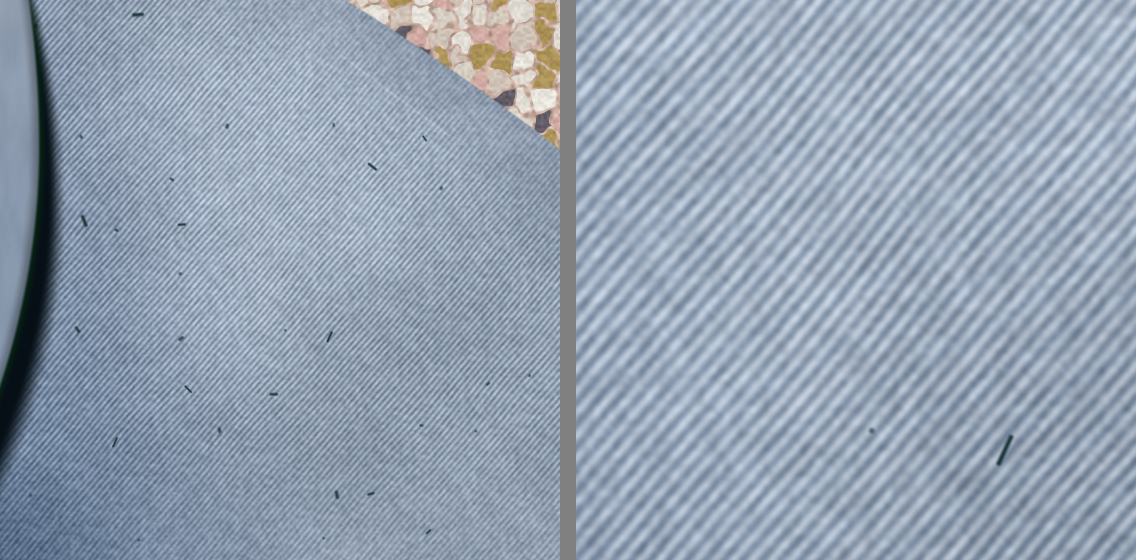
Left, the full canvas; right, a detail of the centre.
Reproduce this texture procedurally as a Shadertoy shader.

```glsl
// Worn blue-grey twill with fine diagonal ribs, a dark curved fold on the left
// and a pebbled stone floor in the upper right corner. Ribs are a sine wave
// bent by noise; stones are Voronoi cells; specks are hashed per grid cell.

#define RIBS_ACROSS 88.0
#define RIBS_DOWN 76.0
#define RIB_CONTRAST 0.095
#define RIB_WOBBLE 0.7
#define GRAIN 0.075
#define STAIN 0.13
#define SPECK_GRID 11.0
#define SPECK_CHANCE 0.30
#define STONE_GRID 27.0

const vec3 CLOTH = vec3(0.555, 0.610, 0.680);
const vec3 CLOTH_BLUE = vec3(0.470, 0.550, 0.655);
const vec3 FOLD_BLACK = vec3(0.025, 0.060, 0.085);
const vec3 FOLD_GREEN = vec3(0.020, 0.130, 0.070);
const vec3 SPECK = vec3(0.09, 0.20, 0.21);
const vec3 MORTAR = vec3(0.78, 0.67, 0.62);

float hash(vec2 p) {
    return fract(sin(dot(p, vec2(127.1, 311.7))) * 43758.5453);
}

vec2 hash2(vec2 p) {
    return vec2(hash(p), hash(p + 19.7));
}

float noise(vec2 p) {
    vec2 i = floor(p), f = fract(p);
    f = f * f * (3.0 - 2.0 * f);
    return mix(mix(hash(i), hash(i + vec2(1, 0)), f.x),
               mix(hash(i + vec2(0, 1)), hash(i + vec2(1, 1)), f.x), f.y);
}

float fbm(vec2 p) {
    float sum = 0.0, gain = 0.5;
    for (int i = 0; i < 4; i++) {
        sum += gain * noise(p);
        p = p * 2.03 + 7.1;
        gain *= 0.5;
    }
    return sum;
}

// Horizontal position of a bulging edge, bent differently above and below its peak
float bulge(float y, float peakX, float peakY, float above, float below) {
    float d = y - peakY;
    return peakX - d * d * (d > 0.0 ? above : below);
}

float segment(vec2 p, vec2 a, vec2 b) {
    vec2 ab = b - a;
    return length(p - a - ab * clamp(dot(p - a, ab) / dot(ab, ab), 0.0, 1.0));
}

vec3 stoneFloor(vec2 uv, float px) {
    vec2 p = uv * STONE_GRID + 0.5 * vec2(noise(uv * 60.0), noise(uv * 60.0 + 9.0));
    vec2 cell = floor(p), id = cell;
    float nearest = 9.0, second = 9.0;
    for (int y = -1; y <= 1; y++)
    for (int x = -1; x <= 1; x++) {
        vec2 c = cell + vec2(x, y);
        float d = length(p - c - 0.15 - 0.7 * hash2(c));
        if (d < nearest) { second = nearest; nearest = d; id = c; }
        else second = min(second, d);
    }
    float kind = hash(id + 3.3);
    vec3 stone = mix(vec3(0.80, 0.75, 0.70), vec3(0.91, 0.90, 0.87), hash(id + 5.1));
    if (kind > 0.66) stone = vec3(0.82, 0.67, 0.64);
    if (kind > 0.82) stone = vec3(0.67, 0.57, 0.34);
    if (kind > 0.96) stone = vec3(0.38, 0.36, 0.40);
    float inside = smoothstep(0.06, 0.16 + px * STONE_GRID, second - nearest);
    vec3 mortar = MORTAR + 0.25 * (noise(uv * 130.0) - 0.5);
    return mix(mortar, stone, inside) + 0.12 * (noise(uv * 190.0) - 0.5);
}

// Lint: short dark strokes, one at most in each grid cell
float specks(vec2 uv, float px) {
    vec2 p = uv * SPECK_GRID, id = floor(p);
    vec2 centre = 0.25 + 0.5 * hash2(id + 2.0);
    float angle = 6.2832 * hash(id + 8.0), size = hash(id + 4.0);
    vec2 reach = vec2(cos(angle), sin(angle)) * 0.11 * size * size;
    float d = segment(fract(p), centre - reach, centre + reach);
    float radius = 0.014 + 0.030 * hash(id + 6.0);
    float ink = 1.0 - smoothstep(0.0, radius + px * SPECK_GRID, d);
    return ink * step(hash(id + 1.0), SPECK_CHANCE) * (0.6 + 0.4 * size);
}

vec3 cloth(vec2 uv, float px, float cornerGap) {
    // Broad light, blue shade and stains
    vec3 col = mix(CLOTH_BLUE, CLOTH, smoothstep(0.0, 0.65, uv.x + 0.35 * uv.y));
    col += 0.075 * exp(-9.0 * dot(uv - vec2(0.46, 0.73), uv - vec2(0.46, 0.73)));
    col += STAIN * (fbm(uv * 5.0 + 3.0) - 0.46);
    col -= 0.10 * smoothstep(0.30, 0.0, uv.y) * smoothstep(0.45, 0.0, uv.x);
    col -= 0.04 * smoothstep(0.16, 0.0, cornerGap);
    // Diagonal ribs, fading toward the corner seam and the lower edge
    float phase = RIBS_ACROSS * uv.x - RIBS_DOWN * uv.y + RIB_WOBBLE * (noise(uv * 9.0) - 0.5);
    float fade = mix(0.45, 1.0, smoothstep(0.0, 0.2, cornerGap)) * mix(0.6, 1.0, smoothstep(0.0, 0.3, uv.y));
    float rib = sin(6.2832 * phase) * (0.75 + 0.5 * noise(uv * 70.0));
    col += RIB_CONTRAST * fade * rib * vec3(1.08, 1.0, 0.88);
    // Fine grain, a pale crease and lint
    col += GRAIN * (noise(uv * 260.0) + noise(uv * 130.0) - 1.0);
    col += 0.05 * (1.0 - smoothstep(0.0, 0.004, segment(uv, vec2(0.61, 0.90), vec2(0.80, 0.76))));
    return mix(col, SPECK, specks(uv, px));
}

void mainImage(out vec4 fragColor, in vec2 fragCoord) {
    vec2 uv = fragCoord / iResolution.xy;
    float px = 1.0 / min(iResolution.x, iResolution.y);

    // Stone floor beyond the curved seam
    float along = uv.x - 0.618;
    float cornerGap = (1.0 - 0.62 * along - 0.2 * along * abs(along) - uv.y) * 0.81;
    vec3 col = cloth(uv, px, cornerGap);
    col = mix(stoneFloor(uv, px), col, smoothstep(-px, px + 0.001, cornerGap));

    // Fold: soft shadow on the right, crisp lit flap on the left
    float flapEdge = bulge(uv.y, 0.070, 0.74, 0.27, 0.38);
    float shadowEdge = bulge(uv.y, 0.103, 0.635, 0.34, 0.44);
    float blur = mix(0.028, 0.012, uv.y);
    vec3 shade = mix(FOLD_GREEN, FOLD_BLACK, smoothstep(0.0, 0.016, uv.x - flapEdge));
    col = mix(shade, col, smoothstep(-blur, blur, uv.x - shadowEdge));
    vec3 flap = mix(CLOTH_BLUE, CLOTH, 0.3 + 0.7 * uv.y) + 0.08 * (fbm(uv * vec2(40.0, 12.0)) - 0.45);
    flap = mix(flap, SPECK, specks(uv + 0.37, px));
    flap *= mix(0.72, 1.0, smoothstep(0.0, 0.022, flapEdge - uv.x));
    col = mix(flap, col, smoothstep(-0.002 - px, 0.002 + px, uv.x - flapEdge));

    fragColor = vec4(clamp(col, 0.0, 1.0), 1.0);
}
```
